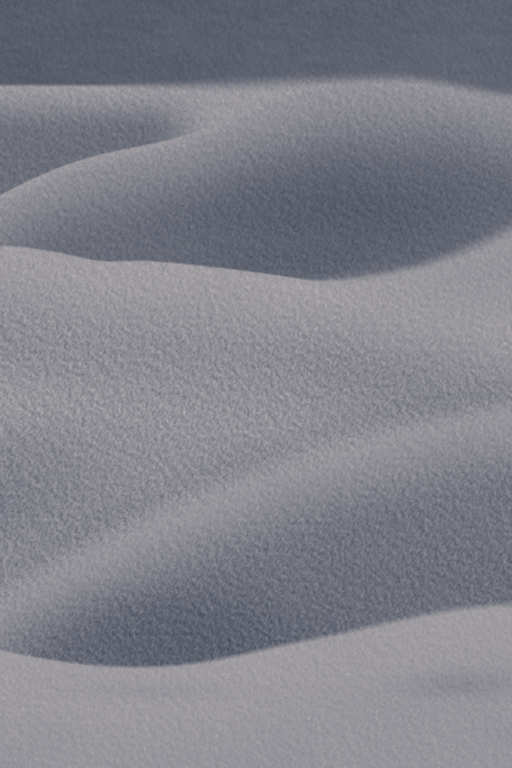
Write a WebGL 2 fragment shader that draws this texture.

```glsl
#version 300 es
precision highp float;
// Rolling snow drifts in low side light, with soft blue-grey shadows and grainy frost.

#define SHADE_COLOR vec3(0.36, 0.38, 0.43)
#define LIGHT_COLOR vec3(0.62, 0.61, 0.63)
#define SHADE_TONE 0.36
#define LIGHT_TONE 0.62
#define CONTRAST 1.18
#define GRAIN_SCALE 112.0
#define GRAIN_GAIN 3.0
#define GLINT_GAIN 0.07

uniform vec2 u_resolution;
out vec4 fragColor;

float hash(vec2 p) {
    vec3 q = fract(vec3(p.xyx) * 0.1031);
    q += dot(q, q.yzx + 33.33);
    return fract((q.x + q.y) * q.z);
}

float noise(vec2 p) {
    vec2 cell = floor(p), f = fract(p);
    f = f * f * (3.0 - 2.0 * f);
    return mix(mix(hash(cell), hash(cell + vec2(1, 0)), f.x),
               mix(hash(cell + vec2(0, 1)), hash(cell + vec2(1, 1)), f.x), f.y);
}

float bell(float x, float center, float width) {
    float t = (x - center) / width;
    return exp(-t * t);
}

float blob(vec2 p, vec2 center, vec2 radius) {
    vec2 t = (p - center) / radius;
    return exp(-dot(t, t));
}

// Coverage of everything at positive depth under a crest
float cover(float depth, float softness) {
    float s = max(softness, 0.8 / u_resolution.y);
    return smoothstep(-s, s, depth);
}

// Crest heights from the far drift to the near one
float farCrest(float x) {
    return 0.889 + 0.008 * smoothstep(0.35, 0.75, x) - 0.022 * smoothstep(0.78, 1.0, x);
}
float domeCrest(float x) {
    return 0.746 + 0.374 * x - 0.24 * x * x
         - 0.026 * bell(x, 0.36, 0.18) - 0.009 * smoothstep(0.8, 1.0, x);
}
float middleCrest(float x) {
    return 0.668 - 0.09 * x * x + 0.012 * bell(x, 0.0, 0.12) - 0.005 * bell(x, 0.2, 0.06);
}
float lowerCrest(float x) {
    return 0.22 + 0.40 * x - 0.15 * x * x;
}
float frontCrest(float x) {
    return 0.1725 - 0.041 * cos((x - 0.27) * 4.08) + 0.004 * bell(x, 0.53, 0.12);
}

// Side-lit relief of fine noise, in octaves
float grain(vec2 p) {
    float sum = 0.0, gain = 0.5;
    vec2 lightStep = vec2(0.4, 0.5);
    for (int i = 0; i < 3; i++) {
        sum += gain * (noise(p) - noise(p + lightStep));
        p = mat2(0.8, 0.6, -0.6, 0.8) * p * 1.5 + 17.0;
    }
    return sum;
}

// Paint one drift over the current (tone, roughness) pair
void lay(inout vec2 snow, float tone, float roughness, float coverage) {
    snow = mix(snow, vec2(tone, roughness), coverage);
}

void main() {
    vec2 p = gl_FragCoord.xy / u_resolution;
    vec2 q = vec2(p.x, p.y * u_resolution.y / u_resolution.x);
    float x = p.x;

    // Shadowed slope behind
    float ripple = noise(q * vec2(28.0, 75.0)) - 0.5;
    vec2 snow = vec2(0.367 + 0.04 * x * (1.0 - 0.5 * smoothstep(0.9, 1.0, p.y))
                     + 0.02 * ripple, 0.020);

    // Far drift, shaded on its left flank
    float d = farCrest(x) - p.y;
    float flank = smoothstep(0.0, 0.065, d) * (1.0 - smoothstep(0.28, 0.43, x));
    lay(snow, mix(0.59, 0.44, flank), 0.036, cover(d, mix(0.003, 0.013, smoothstep(0.15, 0.5, x))));

    // Broad dome with a bright rim and a dark hollow
    d = domeCrest(x) - p.y;
    float tone = mix(0.565, 0.43, smoothstep(-0.01, 0.12, d));
    tone += 0.035 * bell(d, 0.0, 0.012) * (1.0 - smoothstep(0.35, 0.6, x));
    tone -= 0.06 * blob(p, vec2(0.68, 0.72), vec2(0.30, 0.06));
    tone -= 0.025 * blob(p, vec2(0.55, 0.65), vec2(0.25, 0.025));
    lay(snow, tone, 0.034, cover(d, 0.002 + 0.008 * smoothstep(0.4, 1.0, x)));

    // Lit valley floor beyond the dome's shadow
    float reach = max(x - 0.6, 0.0);
    d = 0.634 + 0.43 * reach * reach - p.y;
    lay(snow, 0.588 - 0.015 * smoothstep(0.0, 0.06, d), 0.028, cover(d, 0.002 + 0.035 * reach));

    // Middle drift
    d = middleCrest(x) - p.y;
    tone = mix(0.61, 0.548, smoothstep(0.0, 0.12, d));
    tone += 0.035 * blob(p, vec2(0.05, 0.475), vec2(0.22, 0.035));
    tone += 0.02 * blob(p, vec2(0.5, 0.45), vec2(0.25, 0.04));
    tone -= 0.025 * blob(p, vec2(0.80, 0.515), vec2(0.22, 0.05));
    tone -= 0.05 * blob(p, vec2(0.0, 0.35), vec2(0.20, 0.07));
    float rough = 0.036 + 0.022 * smoothstep(0.02, 0.12, d);
    lay(snow, tone, rough, cover(d, 0.002 + 0.06 * smoothstep(0.58, 0.8, x)));

    // Lower drift, sinking into shadow
    d = lowerCrest(x) - p.y;
    snow.x -= 0.02 * bell(d, -0.025, 0.02);
    tone = mix(0.59, 0.455, smoothstep(-0.01, 0.13, d));
    tone -= 0.075 * blob(p, vec2(0.38, 0.16), vec2(0.30, 0.065));
    tone -= 0.02 * blob(p, vec2(0.95, 0.24), vec2(0.25, 0.05));
    rough = 0.034 + 0.018 * smoothstep(0.02, 0.1, d);
    lay(snow, tone, rough, cover(d, 0.012 + 0.02 * (1.0 - x)));

    // Front drift with shallow dents
    d = frontCrest(x) - p.y;
    tone = mix(0.605, 0.575, smoothstep(0.0, 0.16, d));
    tone -= 0.05 * blob(p, vec2(0.90, 0.108), vec2(0.11, 0.016));
    tone -= 0.025 * blob(p, vec2(0.30, 0.10), vec2(0.16, 0.012));
    lay(snow, tone, 0.024, cover(d, 0.0025 + 0.004 * x));

    // Frost relief, broad unevenness and sparse glints
    float light = 0.52 + CONTRAST * (snow.x - 0.52);
    light += GRAIN_GAIN * snow.y * grain(q * GRAIN_SCALE * vec2(1.0, 1.2));
    light += 0.014 * (noise(q * vec2(9.0, 16.0)) - 0.5);
    vec2 cell = q * 150.0;
    float glint = step(0.993, hash(floor(cell))) * smoothstep(0.5, 0.1, length(fract(cell) - 0.5));
    light += GLINT_GAIN * glint * smoothstep(0.3, 0.1, p.y) * smoothstep(0.5, 0.6, snow.x);

    float t = (light - SHADE_TONE) / (LIGHT_TONE - SHADE_TONE);
    fragColor = vec4(mix(SHADE_COLOR, LIGHT_COLOR, t), 1.0);
}
```
